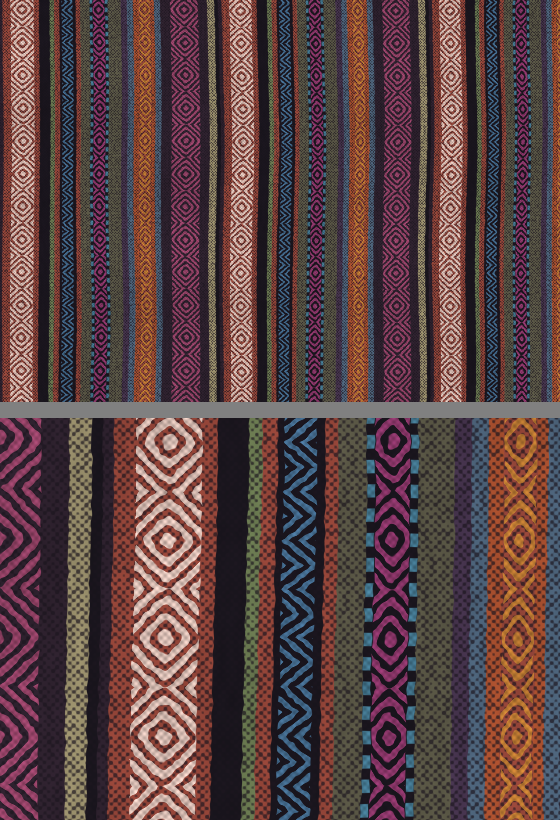
Top, the full canvas; bottom, a detail of the centre.
Write a WebGL 2 fragment shader that draws this pattern.

```glsl
#version 300 es
precision highp float;
// Handwoven striped cloth: coloured warp stripes with bands of nested diamonds and zigzags.

uniform vec2 u_resolution;
out vec4 outColor;

// Layout, in cloth units
const float CLOTH_WIDTH = 768.0;
const float REPEAT = 292.0;      // nominal width of one stripe sequence
const float FIRST_X = 30.0;      // centre of the first white band
const float SPREAD = 308.0;      // sequence width at the left
const float SQUEEZE = 7.0;       // narrowing of sequences to the right
const float START = -15.0;       // left edge of a sequence
const float MOTIF_H = 45.0;      // height of one diamond motif
const float MOTIF_Y = -3.0;      // height of the lowest motif centre
const float ROUNDING = 2.2;      // softness of the motif corners
const float WOBBLE = 1.5;        // unevenness of the motif lines
const float THREAD = 3.8;        // weave spacing
const float BEND = 5.2;          // sideways drift of the stripes
const float WEAR = 0.15;         // strength of uneven fading

// Yarn colours
const vec3 DARK   = vec3(0.11, 0.085, 0.12);
const vec3 BLACK  = vec3(0.095, 0.08, 0.11);
const vec3 PLUM   = vec3(0.18, 0.13, 0.18);
const vec3 PURPLE = vec3(0.27, 0.20, 0.30);
const vec3 RUST   = vec3(0.58, 0.27, 0.22);
const vec3 ORANGE = vec3(0.66, 0.31, 0.18);
const vec3 OLIVE  = vec3(0.35, 0.34, 0.27);
const vec3 GREEN  = vec3(0.41, 0.47, 0.31);
const vec3 STRAW  = vec3(0.60, 0.56, 0.42);
const vec3 STEEL  = vec3(0.30, 0.39, 0.48);
const vec3 BLUE   = vec3(0.27, 0.43, 0.57);
const vec3 CYAN   = vec3(0.27, 0.48, 0.58);
const vec3 PINK   = vec3(0.61, 0.27, 0.42);
const vec3 VIOLET = vec3(0.57, 0.22, 0.43);
const vec3 YELLOW = vec3(0.76, 0.49, 0.20);
const vec3 WHITE  = vec3(0.88, 0.77, 0.73);

// Left edges and yarns of the stripes in one sequence
const int STRIPES = 22;
const float EDGE[STRIPES] = float[](-15.0, 22.0, 36.0, 42.0, 49.0, 71.0, 77.0, 90.0,
    114.0, 131.0, 139.0, 147.0, 154.0, 170.0, 175.0, 183.0, 196.0, 235.0, 247.0,
    257.0, 262.0, 267.0);
const vec3 YARN[STRIPES] = vec3[](RUST, BLACK, GREEN, RUST, BLACK, RUST, OLIVE, BLACK,
    OLIVE, PURPLE, STEEL, ORANGE, RUST, ORANGE, STEEL, PLUM, PLUM, PLUM, STRAW,
    BLACK, PLUM, RUST);

float hash(vec2 p) {
    p = fract(p * vec2(0.1031, 0.1137));
    p += dot(p, p.yx + 33.33);
    return fract((p.x + p.y) * p.x * 17.0);
}

vec2 gradientAt(vec2 cell) {
    float a = 6.2832 * hash(cell);
    return vec2(cos(a), sin(a));
}

float gradientNoise(vec2 p) {
    vec2 i = floor(p), f = fract(p), o = vec2(0.0, 1.0);
    vec2 w = f * f * f * (f * (f * 6.0 - 15.0) + 10.0);
    float low = mix(dot(gradientAt(i), f), dot(gradientAt(i + o.yx), f - o.yx), w.x);
    float high = mix(dot(gradientAt(i + o), f - o), dot(gradientAt(i + 1.0), f - 1.0), w.x);
    return mix(low, high, w.y);
}

float band(float x, float halfWidth, float px) {
    return 1.0 - smoothstep(-0.7 * px, 0.7 * px, abs(x) - halfWidth);
}

// Evenly spaced lines, one of them at d = 0
float lines(float d, float spacing, float cover, float px) {
    float gap = abs(fract(d / spacing + 0.5) - 0.5) * spacing;
    return 1.0 - smoothstep(-0.8 * px, 0.8 * px, gap - 0.5 * cover * spacing);
}

float softAbs(float v) {
    return sqrt(v * v + ROUNDING * ROUNDING) - ROUNDING;
}

// Nested rounded diamonds that mirror into crosses between motifs
float diamonds(float x, float y, float slope, float cover, float px) {
    float fold = abs(fract(y / MOTIF_H + 0.5) - 0.5) * MOTIF_H;
    float d = softAbs(x * slope) + softAbs(fold) + WOBBLE * gradientNoise(vec2(x, y) / 3.5);
    return lines(d, MOTIF_H / 6.0, cover, px);
}

float zigzag(float x, float y, float px) {
    float fold = abs(fract(y / (0.5 * MOTIF_H)) - 0.5) * MOTIF_H;
    return lines(x + 0.6 * fold + WOBBLE * gradientNoise(vec2(x, y) / 3.5), 7.5, 0.46, px);
}

void main() {
    float px = CLOTH_WIDTH / u_resolution.x;
    vec2 p = gl_FragCoord.xy * px;

    // Bent cloth coordinates and position in the stripe sequence
    float x = p.x + BEND * gradientNoise(p / vec2(170.0, 240.0)) + gradientNoise(p / vec2(40.0, 6.0));
    float u = (SPREAD - sqrt(SPREAD * SPREAD - 4.0 * SQUEEZE * (x - FIRST_X))) / (2.0 * SQUEEZE);
    u -= START / REPEAT;
    float s = fract(u) * REPEAT + START;
    float y = p.y - MOTIF_Y + 5.0 * (hash(vec2(floor(u) + 3.0, 7.0)) - 0.5);
    y += 2.0 * gradientNoise(p / 60.0);

    // Plain stripes
    vec3 color = YARN[0];
    for (int i = 1; i < STRIPES; i++)
        color = mix(color, YARN[i], smoothstep(-0.7 * px, 0.7 * px, s - EDGE[i]));

    // Checked weave with dark cross threads
    vec2 phase = 6.2832 * p / THREAD;
    float check = 0.8 * sin(phase.x) * sin(phase.y) + 0.9 * gradientNoise(p / 3.3);
    float detail = clamp(THREAD / (2.0 * px), 0.0, 1.0);
    float raised = mix(0.7, smoothstep(-0.75, 0.3, check), detail);
    color = mix(DARK, color, 0.3 + 0.7 * raised);

    // Figured bands
    float shade = 0.93 + 0.16 * check * detail;
    color = mix(color, WHITE * shade, band(s, 15.0, px) * diamonds(s, y, 1.0, 0.54, px));
    color = mix(color, BLUE * shade, band(s - 59.5, 7.5, px) * zigzag(s - 59.5, y, px));
    color = mix(color, VIOLET * shade, band(s - 102.0, 8.0, px) * diamonds(s - 102.0, y, 1.2, 0.54, px));
    float dashes = band(abs(s - 102.0) - 10.2, 1.8, px) * lines(y, MOTIF_H / 4.0, 0.55, px);
    color = mix(color, CYAN * shade, dashes);
    color = mix(color, YELLOW * shade, band(s - 162.0, 7.5, px) * diamonds(s - 162.0, y, 1.3, 0.44, px));
    color = mix(color, PINK * shade, band(s - 215.5, 19.0, px) * diamonds(s - 215.5, y, 1.0, 0.52, px));

    // Uneven fading and fibre grain
    float wear = 0.6 * gradientNoise(p / 85.0) + 0.6 * gradientNoise(p / vec2(5.0, 14.0));
    outColor = vec4(clamp(color * (1.0 + WEAR * wear), 0.0, 1.0), 1.0);
}
```
